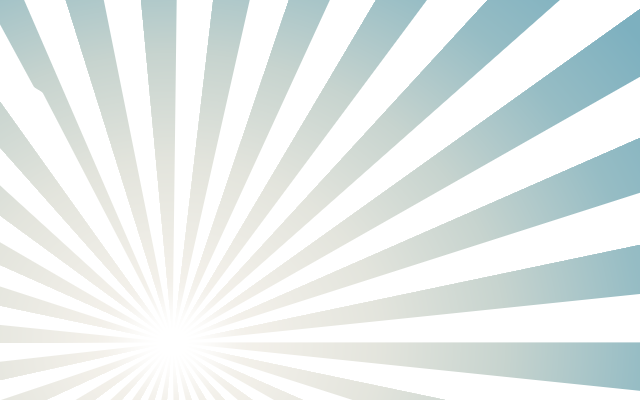
Give the GLSL for this background, as a WebGL 1 fragment shader.

```glsl
precision highp float;
uniform vec2 u_resolution;

// Cream near the hub, through sage, to blue far out
vec3 rayColor(float d) {
  vec3 c = mix(vec3(1.0), vec3(0.95, 0.94, 0.915), smoothstep(0.02, 0.21, d));
  c = mix(c, vec3(0.89, 0.895, 0.865), clamp((d - 0.21) / 0.31, 0.0, 1.0));
  c = mix(c, vec3(0.78, 0.83, 0.81), clamp((d - 0.52) / 0.31, 0.0, 1.0));
  c = mix(c, vec3(0.59, 0.74, 0.77), clamp((d - 0.83) / 0.34, 0.0, 1.0));
  return mix(c, vec3(0.49, 0.69, 0.75), clamp((d - 1.17) / 0.29, 0.0, 1.0));
}

// Signed distance to the ray edges, positive inside a ray
float rayDistance(vec2 p) {
  float radius = length(p);
  vec2 dir = p / max(radius, 1e-4);

  // Slight uneven turn of the fan
  float angle = degrees(atan(p.y, p.x + 1e-6));
  angle -= 0.15 - 0.85 * dir.y - 0.15 * dir.x;

  // Thirty rays, each six degrees wide
  float inside = 12.0 * (0.25 - abs(fract(angle / 12.0) - 0.75));

  // Notch along one side of the upper left ray
  if (angle > 114.0 && angle < 126.0) {
    float limit = mix(118.0, 119.0, smoothstep(0.70, 0.73, radius));
    inside = min(inside, limit - angle);
  }
  return radians(inside) * radius;
}

void main() {
  vec2 hub = vec2(0.2695, 0.144) * u_resolution;
  vec2 p = (gl_FragCoord.xy - hub) / u_resolution.y;

  float coverage = clamp(rayDistance(p) * u_resolution.y + 0.5, 0.0, 1.0);
  vec3 color = rayColor(length(p * vec2(1.0, 1.15)));

  gl_FragColor = vec4(mix(vec3(1.0), color, coverage), 1.0);
}
```
